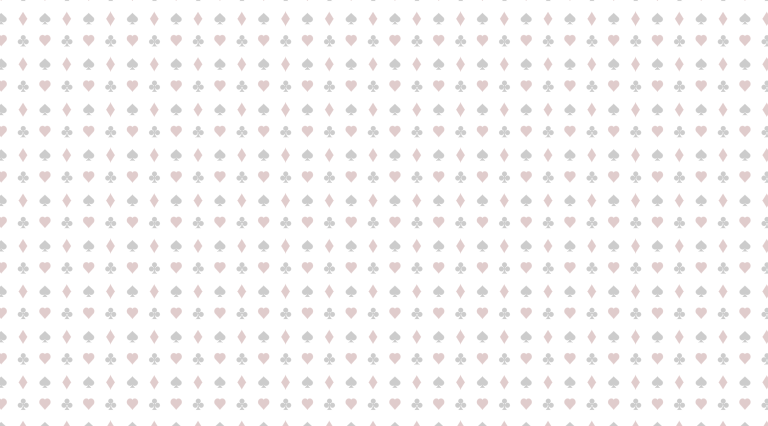
Write a WebGL 2 fragment shader that draws this pattern.

```glsl
#version 300 es
precision highp float;

uniform vec2 u_resolution;
out vec4 fragColor;

// Lengths are in tile widths, measured from the top left of the canvas
const float REPEATS_ACROSS = 17.554;
const vec2 TILE = vec2(1.0, 1.0386);
const float SUIT_SIZE = 0.129;
const float EDGE_SOFTNESS = 0.7;

const vec2 SPADE_CENTER = vec2(0.027, 0.426);
const vec2 DIAMOND_CENTER = vec2(0.526, 0.430);
const vec2 HEART_CENTER = vec2(0.027, 0.928);
const vec2 CLUB_CENTER = vec2(0.531, 0.932);

// Suit proportions, in units of SUIT_SIZE
const vec2 DIAMOND_HALF = vec2(0.77, 1.23);
const vec2 HEART_SCALE = vec2(1.656, 1.81);
const vec2 SPADE_SCALE = vec2(1.61, 1.49);
const float LEAF_RADIUS = 0.44;
const vec2 TOP_LEAF = vec2(0.0, 0.56);
const vec2 SIDE_LEAF = vec2(0.53, -0.17);
const float STEM_WIDTH = 0.09;
const float STEM_FLARE = 0.34;

const vec3 PAPER = vec3(1.0);
const vec3 PALE_RED = vec3(0.88, 0.80, 0.80);
const vec3 PALE_GRAY = vec3(0.80);

float dot2(vec2 v) {
    return dot(v, v);
}

// Offset from the nearest repeat of a suit, with y pointing up
vec2 suitSpace(vec2 p, vec2 center) {
    vec2 q = p - center;
    q -= TILE * round(q / TILE);
    return vec2(q.x, -q.y) / SUIT_SIZE;
}

// Heart with its tip at the origin and its notch at (0, 1)
float unitHeart(vec2 p) {
    p.x = abs(p.x);
    if (p.x + p.y > 1.0) return length(p - vec2(0.25, 0.75)) - sqrt(2.0) / 4.0;
    float nearest = min(dot2(p - vec2(0.0, 1.0)),
                        dot2(p - 0.5 * max(p.x + p.y, 0.0)));
    return sqrt(nearest) * sign(p.x - p.y);
}

float heart(vec2 p) {
    p.y += 1.0;
    return unitHeart(p / HEART_SCALE) * HEART_SCALE.x;
}

float diamond(vec2 p) {
    vec2 normal = normalize(DIAMOND_HALF.yx);
    return dot(abs(p), normal) - DIAMOND_HALF.x * normal.x;
}

// Narrow stem that flares into a foot
float stem(vec2 p) {
    float drop = clamp(-p.y, 0.0, 1.0);
    float halfWidth = STEM_WIDTH + STEM_FLARE * drop * drop * drop;
    return max((abs(p.x) - halfWidth) * 0.8, abs(p.y + 0.5) - 0.5);
}

float spade(vec2 p) {
    vec2 body = vec2(p.x, 1.0 - p.y) / SPADE_SCALE;
    return min(unitHeart(body) * SPADE_SCALE.y, stem(p));
}

float club(vec2 p) {
    vec2 folded = vec2(abs(p.x), p.y);
    float leaves = min(length(p - TOP_LEAF), length(folded - SIDE_LEAF)) - LEAF_RADIUS;
    float hub = length(p - vec2(0.0, 0.02)) - 0.2;
    return min(min(leaves, hub), stem(p));
}

float coverage(float dist, float pixel) {
    return 1.0 - smoothstep(-EDGE_SOFTNESS, EDGE_SOFTNESS, dist / pixel);
}

void main() {
    float unit = REPEATS_ACROSS / u_resolution.x;
    vec2 p = vec2(gl_FragCoord.x, u_resolution.y - gl_FragCoord.y) * unit;
    float pixel = unit / SUIT_SIZE;

    float red = min(heart(suitSpace(p, HEART_CENTER)),
                    diamond(suitSpace(p, DIAMOND_CENTER)));
    float gray = min(spade(suitSpace(p, SPADE_CENTER)),
                     club(suitSpace(p, CLUB_CENTER)));

    vec3 color = mix(PAPER, PALE_RED, coverage(red, pixel));
    color = mix(color, PALE_GRAY, coverage(gray, pixel));
    fragColor = vec4(color, 1.0);
}
```
